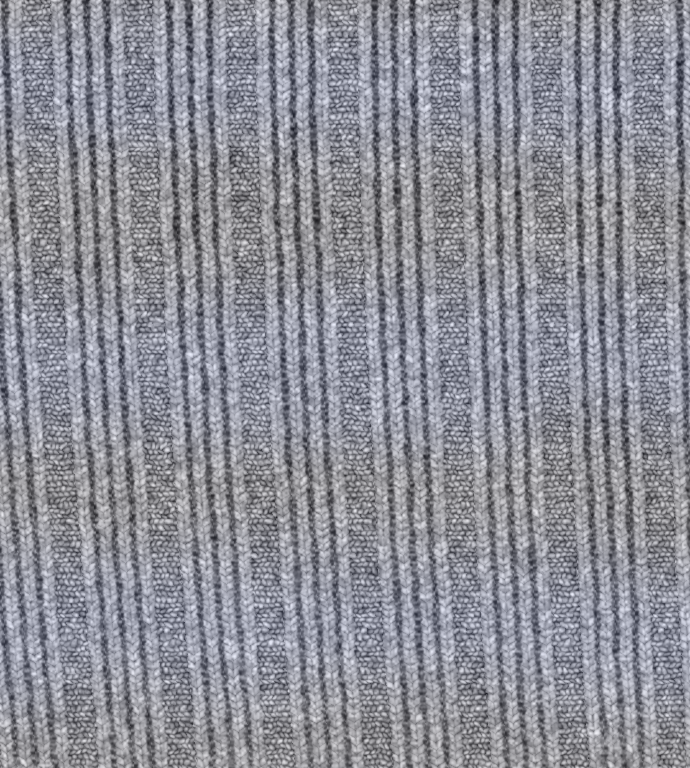
A WebGL 1 fragment shader for this texture:

```glsl
precision highp float;
// Grey melange rib knit: groups of four raised stitch columns with dark gaps,
// separated by flat purl panels. The groups lean and narrow down the cloth,
// and faint blue and neutral bands cross it. Noise adds wool fibre and wear.
uniform vec2 u_resolution;

#define GROUP_WIDTH 0.148   // one repeat at the top, share of the width
#define GROUP_START 0.0725  // left edge of the first whole group at the top
#define LEAN 0.071          // drift of that edge from top to bottom
#define NARROWING 0.006     // loss of repeat width from top to bottom
#define RIB_STEP 0.192      // rib spacing, share of a repeat
#define RIB_HALF 0.068      // half of a rib's width, share of a repeat
#define RIB_ROWS 96.0       // knit stitches from top to bottom
#define PURL_ROWS 140.0     // purl bumps from top to bottom
#define PURL_COLUMNS 17.0   // purl bumps per repeat
#define BANDS 2.84          // colour bands from top to bottom
#define FIBRE 0.38          // strength of the wool grain

const float TAU = 6.2831853;

float hash(vec2 p) {
  vec3 q = fract(vec3(p.xyx) * 0.1031);
  q += dot(q, q.yzx + 33.33);
  return fract((q.x + q.y) * q.z);
}

float noise(vec2 p) {
  vec2 i = floor(p), f = fract(p);
  f = f * f * (3.0 - 2.0 * f);
  return mix(mix(hash(i), hash(i + vec2(1.0, 0.0)), f.x),
             mix(hash(i + vec2(0.0, 1.0)), hash(i + 1.0), f.x), f.y);
}

// Staggered bumps of the flat panel, loosened by noise
float purlTone(vec2 p) {
  p += 0.7 * vec2(noise(p * 0.6), noise(p * 0.6 + 31.0));
  float row = floor(p.y);
  float column = p.x + 0.5 * mod(row, 2.0);
  vec2 cell = vec2(fract(column), fract(p.y)) - 0.5;
  cell.y += 0.3 * cell.x * (2.0 * mod(row, 2.0) - 1.0);
  float bump = 1.0 - smoothstep(0.1, 0.62, length(cell * vec2(0.9, 1.1)));
  return 0.41 + 0.29 * bump + 0.14 * (hash(vec2(floor(column), row)) - 0.5);
}

// V stitches of one rib; side runs from -1 to 1 across it
float ribTone(float side, float row, float seed) {
  float leg = row + 0.6 * abs(side) + 0.12 * step(0.0, side);
  float along = abs(2.0 * fract(leg) - 1.0);
  float variation = hash(vec2(floor(leg) + step(0.0, side) * 131.0, seed));
  float tone = 0.73 - (0.08 + 0.16 * variation) * along * along;
  tone -= 0.08 * (1.0 - smoothstep(0.0, 0.3, abs(side)));
  tone -= 0.15 * pow(min(abs(side), 1.0), 4.0);
  return tone + 0.10 * (variation - 0.5);
}

void main() {
  vec2 uv = gl_FragCoord.xy / u_resolution;
  float down = 1.0 - uv.y;
  vec2 cloth = vec2(uv.x, down);

  // Leaning, slightly bowed repeat coordinates
  float width = GROUP_WIDTH - NARROWING * down;
  float lean = LEAN * down * mix(0.5, 1.0, down);
  float wobble = 0.0025 * (noise(cloth * vec2(9.0, 14.0)) - 0.5);
  float across = (uv.x + wobble - GROUP_START - lean) / width;
  float group = floor(across);
  float place = fract(across);
  float pixel = 1.0 / (u_resolution.x * width);

  // Nearest of the four ribs
  float first = RIB_HALF + 0.005;
  float rib = clamp(floor((place - first) / RIB_STEP + 0.5), 0.0, 3.0);
  float offset = place - first - rib * RIB_STEP;
  float seed = group * 4.0 + rib + 40.0;
  float row = down * RIB_ROWS + hash(vec2(seed, 7.0))
            + 0.8 * noise(vec2(seed * 3.7, down * 22.0));
  float legs = cos(TAU * (row + 0.55));
  float halfWidth = RIB_HALF + 0.006 * legs
                  + 0.024 * (noise(vec2(seed + 9.0 * step(0.0, offset), row * 0.9)) - 0.5);
  float edge = max(pixel, 0.013);
  float ribMask = 1.0 - smoothstep(halfWidth - edge, halfWidth + edge, abs(offset));

  // Purl panel with shade beside the raised ribs
  float purl = purlTone(vec2(place * PURL_COLUMNS, down * PURL_ROWS));
  float panelStart = first + 3.0 * RIB_STEP;
  float nearRib = min(place - panelStart - RIB_HALF, 1.0 - place);
  purl -= 0.07 * (1.0 - smoothstep(0.0, 0.05, nearRib));

  // Dark gaps crossed by faint rungs of yarn
  float rung = pow(0.5 + 0.5 * cos(TAU * (row + 0.2)), 2.0);
  float gap = mix(0.25, 0.34, down) + 0.17 * rung;
  float inGroup = step(first, place) * step(place, panelStart);
  float tone = mix(mix(purl, gap, inGroup), ribTone(offset / halfWidth, row, seed), ribMask);

  // Wool grain, blotches and soft bands
  float grain = 0.65 * noise(cloth * vec2(270.0, 310.0))
              + 0.35 * noise(cloth * vec2(120.0, 130.0) + 17.0) - 0.5;
  tone += FIBRE * grain + 0.03 * (noise(cloth * vec2(8.0, 22.0) + 5.0) - 0.5);
  float drift = 0.16 * (noise(cloth * vec2(6.0, 9.0)) - 0.5);
  float cool = 0.5 + 0.5 * cos(TAU * (down * BANDS - 0.33 + drift));
  tone += 0.025 * (cool - 0.5);

  vec3 neutralGrey = vec3(0.003, 0.0, 0.014);
  vec3 blueGrey = vec3(-0.014, -0.002, 0.054);
  vec3 colour = vec3(tone) + mix(neutralGrey, blueGrey, cool);
  gl_FragColor = vec4(clamp(colour, 0.0, 1.0), 1.0);
}
```
